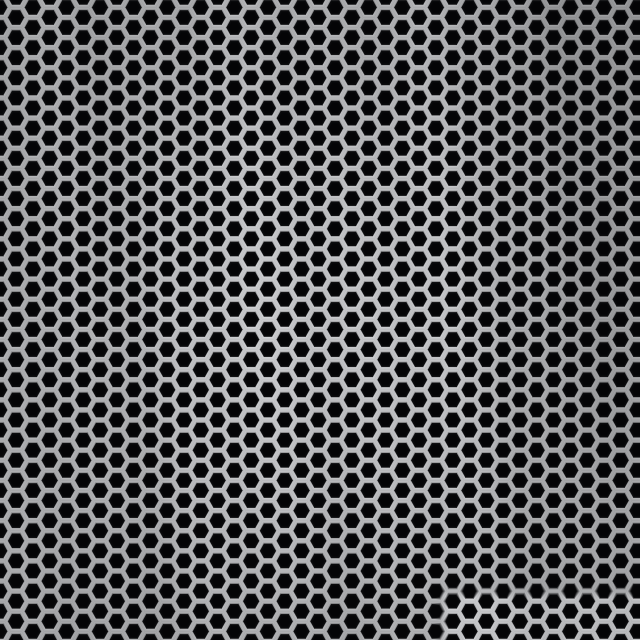
This texture is drawn by a three.js fragment shader. Its source:

```glsl
// Brushed steel mesh with flat-topped hexagonal holes over black.
// Two interleaved lattices find the nearest hole; its hexagonal distance
// cuts the hole and bevels the bars, under a soft light from the centre.
varying vec2 vUv;

// Offset from the nearest hole centre; holes are one unit apart vertically.
vec2 nearestHole(vec2 p) {
  vec2 lattice = vec2(1.7320508, 1.0);
  vec2 a = mod(p + 0.5 * lattice, lattice) - 0.5 * lattice;
  vec2 b = mod(p, lattice) - 0.5 * lattice;
  return dot(a, a) < dot(b, b) ? a : b;
}

// Distance by hexagon sides: 0 at the centre, 0.5 midway along a bar.
float hexDistance(vec2 p) {
  p = abs(p);
  return max(p.y, 0.8660254 * p.x + 0.5 * p.y);
}

// Broad glow in the middle, dimmer right side and faint sheen bands.
float sheetLight(vec2 uv) {
  vec2 fromCentre = (uv - vec2(0.5, 0.5)) * vec2(1.1, 0.9);
  float glow = exp(-5.0 * dot(fromCentre, fromCentre));
  float sheen = 0.015 * sin(uv.x * 19.0 + 0.8) + 0.01 * sin(uv.x * 43.0 + uv.y * 5.0);
  float dimRight = 0.07 * smoothstep(0.65, 1.0, uv.x) * smoothstep(0.1, 0.6, uv.y);
  return 0.61 + 0.15 * glow + sheen - dimRight;
}

void main() {
  // About 38 columns across and 32 holes down
  vec2 p = (vUv - vec2(0.4974, 0.5009)) / vec2(0.02624, 0.03145);
  vec2 cell = nearestHole(p * vec2(0.8660254, 1.0));
  float d = hexDistance(cell);

  // Brighter strip in the lower right corner, with a blurred border
  vec2 inset = vec2(vUv.x - 0.69, 0.075 - vUv.y);
  float border = min(inset.x, inset.y);
  float patchMask = smoothstep(-0.008, 0.012, border);
  float blur = 0.036 + 0.07 * exp(-pow(border / 0.008, 2.0));

  // Bars: lit upper edge, shaded lower edge, faint groove along the middle
  float light = sheetLight(vUv) + 0.09 * patchMask;
  float rim = 1.0 - smoothstep(0.385, 0.45, d);
  float facing = clamp(-cell.y * 3.0, -1.0, 1.0);
  float groove = smoothstep(0.455, 0.5, d);
  light += rim * (0.07 * facing - 0.03) - 0.025 * groove + 0.025;
  vec3 steel = light * vec3(0.99, 0.995, 1.01);

  // Holes: near black, a little lighter towards the walls
  vec3 hole = vec3(0.016, 0.017, 0.025) + 0.03 * smoothstep(0.22, 0.36, d);

  float metal = smoothstep(0.365 - blur, 0.365 + blur, d);
  gl_FragColor = vec4(mix(hole, steel, metal), 1.0);
}
```
